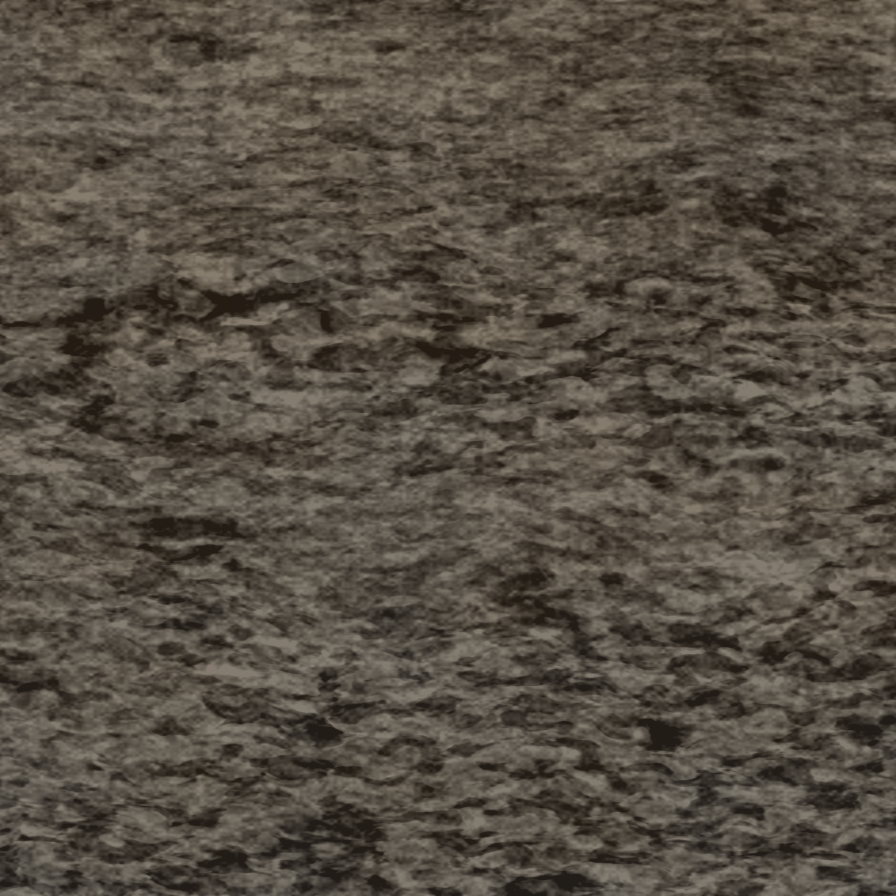
Give the GLSL for this texture, as a three.js fragment shader.

```glsl
varying vec2 vUv;

const vec3 SHADOW = vec3(0.125, 0.097, 0.070);
const vec3 DRY_SOIL = vec3(0.520, 0.488, 0.436);
const vec3 WARM_TINT = vec3(0.014, 0.001, -0.014);

float hash(vec2 p) {
  return fract(sin(dot(p, vec2(127.1, 311.7))) * 43758.5453);
}

float noise(vec2 p) {
  vec2 cell = floor(p);
  vec2 f = fract(p);
  f = f * f * (3.0 - 2.0 * f);
  float low = mix(hash(cell), hash(cell + vec2(1.0, 0.0)), f.x);
  float high = mix(hash(cell + vec2(0.0, 1.0)), hash(cell + vec2(1.0, 1.0)), f.x);
  return mix(low, high, f.y);
}

// Three octaves, turned at each step to hide the lattice
float fbm(vec2 p) {
  const mat2 TURN = mat2(1.6, 1.2, -1.2, 1.6);
  float sum = 0.0;
  float weight = 0.5;
  for (int i = 0; i < 3; i++) {
    sum += weight * noise(p);
    p = TURN * p + 17.3;
    weight *= 0.5;
  }
  return sum / 0.875;
}

// Bends the horizontal layers gently, then crumples their outlines
vec2 crumple(vec2 p, float amount) {
  vec2 wave = vec2(0.0, noise(p * vec2(5.0, 7.0)) - 0.5) * 0.024;
  vec2 q = p * vec2(30.0, 52.0);
  vec2 ripple = vec2(noise(q + 3.7), noise(q + 41.2)) - 0.5;
  return p + wave + ripple * vec2(0.016, 0.010) * amount;
}

// Light on upward faces, shade below them
float slopeLight(vec2 p, vec2 scale, float reach) {
  return fbm(p * scale) - fbm((p + vec2(0.002, reach)) * scale);
}

// Deep hollows gathered into loose clumps
float hollows(vec2 p) {
  float clump = smoothstep(0.58, 0.72, fbm(p * vec2(8.0, 17.0) + 23.0));
  float pit = 1.0 - smoothstep(0.42, 0.58, fbm(p * vec2(26.0, 50.0) + 61.0));
  return clump * pit;
}

float soilTone(vec2 uv, float rough) {
  vec2 p = crumple(uv, 0.5 + 0.5 * rough);

  // Broken crumbs on rough ground, long streaks on smooth ground
  float crumbs = smoothstep(0.35, 0.56, fbm(p * vec2(38.0, 92.0)));
  float streaks = fbm(p * vec2(13.0, 88.0) + 9.0);
  float relief = slopeLight(p, vec2(30.0, 66.0), 0.007);

  // Fine grit
  float grit = noise(p * vec2(118.0, 205.0));
  float dust = noise(uv * vec2(235.0, 300.0) + 5.0);
  float patches = fbm(uv * vec2(3.5, 8.0) + 31.0);

  float tone = 0.585;
  tone += (crumbs - 0.68) * mix(0.22, 0.44, rough);
  tone += (streaks - 0.5) * mix(0.65, 0.30, rough);
  tone += relief * mix(0.35, 0.75, rough);
  tone += (grit - 0.5) * 0.40;
  tone += (dust - 0.5) * 0.28;
  tone += (patches - 0.5) * 0.34;
  tone += (0.5 - rough) * 0.08;
  tone -= hollows(p) * mix(0.28, 0.46, rough);
  return tone;
}

void main() {
  // The far, upper ground is smoother than the near ground
  float broad = fbm(vUv * vec2(2.5, 5.0) + 12.0) - 0.5;
  float rough = smoothstep(-0.35, 0.40, broad * 1.6 + 0.62 - vUv.y);

  float tone = clamp(soilTone(vUv, rough), 0.03, 1.0);
  vec3 color = mix(SHADOW, DRY_SOIL, tone);

  // Warm above, greyer below, with drifting patches of tint
  float warmth = vUv.y - 0.5 + (noise(vUv * vec2(9.0, 16.0)) - 0.5) * 0.8;
  color += WARM_TINT * warmth;
  gl_FragColor = vec4(color, 1.0);
}
```
